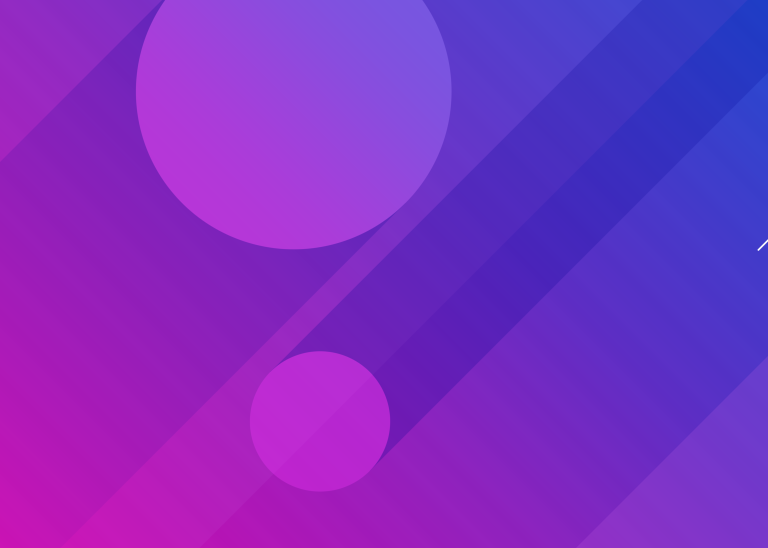
Write a Shadertoy shader that draws this background.

```glsl
// Diagonal gradient from magenta to blue, crossed by flat translucent bands.
// Two discs each cast a long 45 degree shadow whose edges are tangent to them.
// Rotated coordinates: "along" runs up-right, "across" runs down-right.

#define BIG_DISC   vec3(0.536, 0.833, 0.288)  // centre x, y, radius
#define SMALL_DISC vec3(0.584, 0.231, 0.128)
#define LIGHT_EDGE 1.364                      // band left of this is lighter
#define CORNER_EDGE 2.051                     // corner right of this is lighter
#define SHADOW_TINT vec3(0.0, 0.0, 0.58)
#define LIGHT_TINT  vec3(0.79, 0.39, 0.90)
#define STREAKS 0.003

const float ROOT2 = 1.41421356;

// Rotated coordinates of a point: x along the bands, y across them.
vec2 diagonal(vec2 p) {
    return vec2(p.x + p.y - 1.0, p.x - p.y + 1.0);
}

// Smooth coverage of a signed distance, one pixel wide.
float cover(float dist) {
    float halfPixel = 0.7 / iResolution.y;
    return 1.0 - smoothstep(-halfPixel, halfPixel, dist);
}

float discMask(vec2 p, vec3 disc) {
    return cover(length(p - disc.xy) - disc.z);
}

// Strip tangent to a disc, running from its centre; side is +1 up or -1 down.
float shadowMask(vec2 p, vec3 disc, float side, float fade) {
    vec2 q = diagonal(p) - diagonal(disc.xy);
    float run = q.x * side;
    float strip = cover(abs(q.y) / ROOT2 - disc.z);
    return strip * cover(-run) * max(1.0 - fade * run, 0.0);
}

float segmentDistance(vec2 p, vec2 a, vec2 b) {
    vec2 ab = b - a;
    return length(p - a - ab * clamp(dot(p - a, ab) / dot(ab, ab), 0.0, 1.0));
}

vec3 backdrop(float along) {
    vec3 magenta = vec3(0.83, 0.04, 0.69);
    vec3 violet  = vec3(0.55, 0.137, 0.745);
    vec3 indigo  = vec3(0.365, 0.18, 0.77);
    vec3 blue    = vec3(0.14, 0.29, 0.815);
    vec3 col = mix(magenta, violet, clamp(along + 1.0, 0.0, 1.0));
    col = mix(col, indigo, clamp(along / 0.5, 0.0, 1.0));
    col = mix(col, blue, clamp((along - 0.5) / 0.9, 0.0, 1.0));
    // Faint layered streaks at right angles to the bands
    return col + STREAKS * (sin(along * 47.0) + 0.6 * sin(along * 113.0 + 1.0));
}

void mainImage(out vec4 fragColor, in vec2 fragCoord) {
    vec2 p = fragCoord / iResolution.y;
    vec2 d = diagonal(p);
    vec3 col = backdrop(d.x);

    // Light band and light corner
    col = mix(col, LIGHT_TINT, 0.11 * cover((d.y - LIGHT_EDGE) / ROOT2));
    col = mix(col, LIGHT_TINT, 0.19 * cover((CORNER_EDGE - d.y) / ROOT2));

    // Long shadows
    col = mix(col, SHADOW_TINT, 0.21 * shadowMask(p, BIG_DISC, -1.0, 0.62));
    col = mix(col, SHADOW_TINT, 0.23 * shadowMask(p, SMALL_DISC, 1.0, 0.15));

    // Large disc with its own gradient, small disc as a translucent layer
    vec3 orchid = vec3(0.72, 0.21, 0.845);
    vec3 lilac  = vec3(0.46, 0.34, 0.88);
    vec3 discColor = mix(orchid, lilac, smoothstep(-0.1, 0.85, d.x));
    col = mix(col, discColor, discMask(p, BIG_DISC));

    float band = cover((d.y - LIGHT_EDGE) / ROOT2);
    vec3 glass = mix(backdrop(d.x), LIGHT_TINT, 0.13 * band);
    glass = mix(glass, vec3(0.88, 0.19, 0.92), 0.43);
    col = mix(col, glass, discMask(p, SMALL_DISC));

    // Small white tick at the right edge
    float tick = segmentDistance(p, vec2(1.384, 0.544), vec2(1.404, 0.564));
    col = mix(col, vec3(1.0), cover(tick - 0.0015));

    fragColor = vec4(col, 1.0);
}
```
